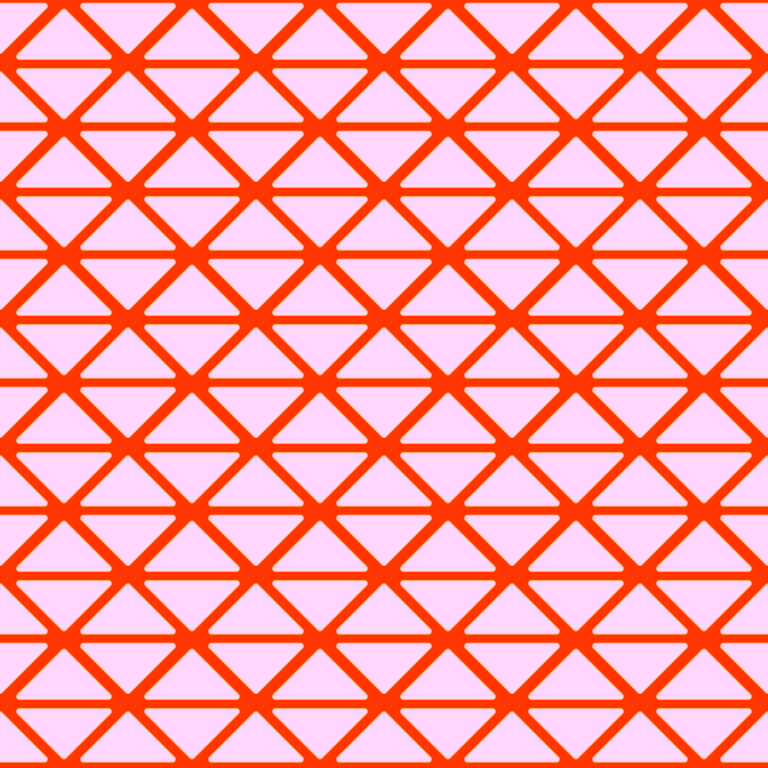
A Shadertoy shader for this pattern:

```glsl
// Trellis of rounded right triangles separated by horizontal bars and diagonals.
// Each diamond is a triangle mirrored across a bar; two diamonds fill a repeat,
// the second one shifted by half a cell and slightly off centre vertically.

#define REPEATS 6.0      // cells across and down
#define STAGGER 0.4896   // vertical shift of the second diamond, in cells
#define BAR_HALF 0.0365  // half thickness of the horizontal bar, in cells
#define TRI_SIZE 0.4     // height and half base of a triangle, in cells
#define CORNER 0.022     // corner radius, in cells
#define EDGE 0.018       // width of the soft edge, in cells
#define LINE_COLOR vec3(1.0, 0.21, 0.0)
#define RIM_COLOR vec3(1.0, 0.9, 0.55)
#define FILL_COLOR vec3(1.0, 0.84, 1.0)

// Signed distance to a right triangle: base on y = 0, apex at (0, size)
float rightTriangle(vec2 p, float size) {
    p.x = abs(p.x);
    float t = clamp((p.x - p.y + size) / (2.0 * size), 0.0, 1.0);
    float side = length(p - size * vec2(t, 1.0 - t));
    float base = length(p - vec2(min(p.x, size), 0.0));
    bool inside = p.y > 0.0 && p.x + p.y < size;
    return min(side, base) * (inside ? -1.0 : 1.0);
}

// Two rounded triangles mirrored across the bar, repeated once per cell
float splitDiamond(vec2 cell, vec2 center) {
    vec2 p = fract(cell - center + 0.5) - 0.5;
    p.y = abs(p.y) - BAR_HALF - CORNER;
    float core = TRI_SIZE - CORNER * (1.0 + sqrt(2.0));
    return rightTriangle(p, core) - CORNER;
}

// Blend from line to fill that bends through the pale rim
vec3 edgeRamp(float t) {
    return mix(mix(LINE_COLOR, RIM_COLOR, t), mix(RIM_COLOR, FILL_COLOR, t), t);
}

void mainImage(out vec4 fragColor, in vec2 fragCoord) {
    vec2 cell = fragCoord / iResolution.xy * REPEATS;
    float pixel = REPEATS / min(iResolution.x, iResolution.y);

    // Nearest of the two staggered diamonds
    vec2 center = vec2(0.5);
    float d = min(splitDiamond(cell, center),
                  splitDiamond(cell, center + vec2(0.5, -STAGGER)));

    // Soft edge, never thinner than a pixel
    float coverage = clamp(0.5 - d / max(EDGE, pixel), 0.0, 1.0);
    fragColor = vec4(edgeRamp(coverage), 1.0);
}
```
